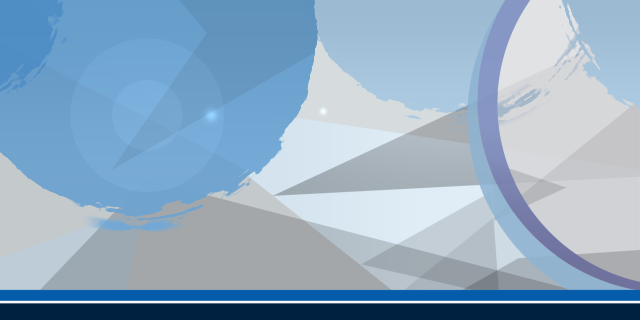
This background is drawn by a Shadertoy shader. Its source:

```glsl
// Layered grey facets, brushed blue discs and a violet ring above a navy footer.

float hash(vec2 p) {
    vec3 q = fract(p.xyx * vec3(0.1031, 0.103, 0.0973));
    q += dot(q, q.yzx + 33.33);
    return fract((q.x + q.y) * q.z);
}

float noise(vec2 p) {
    vec2 cell = floor(p), f = fract(p);
    f = f * f * (3.0 - 2.0 * f);
    return mix(mix(hash(cell), hash(cell + vec2(1, 0)), f.x),
               mix(hash(cell + vec2(0, 1)), hash(cell + vec2(1, 1)), f.x), f.y);
}

// Antialiased coverage of a signed distance that is positive inside
float fill(float d) {
    float soft = 0.75 / iResolution.y;
    return smoothstep(-soft, soft, d);
}

// Signed distance to a line, positive on the left of a -> b
float side(vec2 p, vec2 a, vec2 b) {
    vec2 e = normalize(b - a), q = p - a;
    return e.x * q.y - e.y * q.x;
}

float triangle(vec2 p, vec2 a, vec2 b, vec2 c) {
    float turn = sign(side(c, a, b));
    return fill(min(turn * side(p, a, b), min(turn * side(p, b, c), turn * side(p, c, a))));
}

float disc(vec2 p, vec2 c, float r) {
    return fill(r - length(p - c));
}

// Dry brush streaks that follow the rim; angle is zero at the bottom
float bristles(float angle, float d, float seed) {
    float fine = noise(vec2(angle * 9.0 + seed, d * 110.0 + angle * 2.0 + 50.0));
    float broad = noise(vec2(angle * 5.0 - seed, d * 45.0 + 80.0));
    float grain = noise(vec2(angle * 50.0, d * 130.0 + seed + 90.0));
    return 0.45 * fine + 0.4 * broad + 0.15 * grain;
}

// Disc with a ragged rim, roughest around one angle
float brushDisc(vec2 p, vec2 c, float r, float roughAngle, float seed) {
    vec2 q = p - c;
    float angle = atan(q.x, -q.y), d = length(q) - r;
    float spread = mix(0.03, 0.15, exp(-3.5 * pow(angle - roughAngle, 2.0)));
    float density = 0.5 - d / spread;
    return smoothstep(-0.06, 0.06, density - bristles(angle, d, seed));
}

// Loose strokes left along an arc
float brushArc(vec2 p, vec2 c, float r, float width, float seed) {
    vec2 q = p - c;
    float d = length(q) - r;
    float band = 1.0 - smoothstep(0.2, 1.0, abs(d) / width);
    return band * smoothstep(0.42, 0.56, bristles(atan(q.x, -q.y), d, seed));
}

vec3 shade(vec3 col, float mask, float amount) {
    return col * mix(1.0, amount, mask);
}

float glow(vec2 p, vec2 c, float size) {
    return exp(-dot(p - c, p - c) / (size * size));
}

void mainImage(out vec4 fragColor, in vec2 fragCoord) {
    vec2 p = fragCoord / iResolution.xy * vec2(2.0, 1.0);
    vec3 azure = mix(vec3(0.45, 0.66, 0.84), vec3(0.39, 0.61, 0.79), smoothstep(0.4, 1.0, p.y));
    vec3 paleBlue = mix(vec3(0.67, 0.79, 0.88), vec3(0.61, 0.73, 0.82), smoothstep(0.65, 1.0, p.y));
    vec3 violet = mix(vec3(0.42, 0.43, 0.61), vec3(0.52, 0.58, 0.77), smoothstep(0.2, 0.65, p.y));
    float ringOuter = disc(p, vec2(2.096, 0.688), 0.604);
    float ringInner = disc(p, vec2(2.122, 0.674), 0.568);

    // Pale ground and broad facets
    vec3 col = mix(vec3(0.83, 0.89, 0.93), vec3(0.88, 0.93, 0.97), smoothstep(0.8, 1.4, p.x));
    col = mix(col, vec3(0.84, 0.86, 0.87), fill(side(p, vec2(0.781, 0.654), vec2(1.458, 0.552))));
    col = mix(col, vec3(0.77, 0.79, 0.80), fill(side(p, vec2(1.224, 0.094), vec2(0.755, 0.466))));
    col = mix(col, vec3(0.74, 0.80, 0.84), triangle(p, vec2(0.456, 0.36), vec2(-0.6, -0.026), vec2(0.3, -0.3)));
    col = shade(col, triangle(p, vec2(0.456, 0.44), vec2(0.125, 0.094), vec2(1.79, 0.094)), 0.83);

    // Middle brushed disc stops at the ring
    vec2 middle = vec2(1.393, 1.104);
    col = mix(col, paleBlue, brushDisc(p, middle, 0.46, 0.1, 7.0) * (1.0 - ringInner));

    // Ring interior, then the facets crossing it
    col = mix(col, vec3(0.89, 0.89, 0.90), ringInner * 0.85);
    col = shade(col, triangle(p, vec2(1.128, 0.174), vec2(1.536, 0.401), vec2(1.56, 0.075)), 0.87);
    col = shade(col, triangle(p, vec2(1.263, 0.094), vec2(2.0, 0.69), vec2(2.0, 0.094)), 0.92);
    float wedge = triangle(p, vec2(0.852, 0.388), vec2(2.0, 0.922), vec2(2.0, 0.448));
    float wedgeTone = mix(0.74, 0.79, smoothstep(0.4, 0.6, p.y));
    col = shade(col, wedge, mix(wedgeTone, 0.95, ringInner));
    col = shade(col, triangle(p, vec2(1.536, 0.492), vec2(1.77, 0.414), vec2(1.544, 0.31)), 0.87);
    float corner = min(side(p, vec2(1.62, 0.193), vec2(1.445, 0.094)), side(p, vec2(2.0, 0.219), vec2(1.62, 0.193)));
    col = shade(col, fill(corner), 0.82);
    float strokes = brushArc(p, middle, 0.485, 0.05, 3.0) * smoothstep(1.36, 1.5, p.x);
    col = mix(col, vec3(0.58, 0.68, 0.77), strokes * 0.75);

    // Right brushed disc and the double ring
    col = mix(col, paleBlue, brushDisc(p, vec2(2.214, 1.078), 0.46, -0.9, 13.0));
    float halo = disc(p, vec2(2.083, 0.635), 0.622) * (1.0 - ringOuter) * (1.0 - ringInner);
    col = mix(col, vec3(0.55, 0.70, 0.82), halo * 0.85);
    col = mix(col, violet, ringOuter * (1.0 - ringInner) * 0.94);

    // Large blue disc with inner facets
    vec2 centre = vec2(0.424, 0.896);
    float notch = max(side(p, vec2(0.646, 0.896), vec2(0.56, 1.0)) * -1.0, side(p, vec2(0.646, 0.896), vec2(0.349, 0.469)));
    float arrow = fill(min(notch, side(p, vec2(0.349, 0.469), vec2(0.99, 0.839))));
    vec3 blue = shade(azure, arrow, 0.93);
    blue = shade(blue, fill(side(p, vec2(0.70, 0.505), vec2(0.0, 0.87))), 0.97);
    blue = mix(blue, vec3(0.28, 0.54, 0.77), 0.85 * brushDisc(p, vec2(-0.195, 1.065), 0.4, 1.0, 21.0));
    blue += 0.025 * (disc(p, vec2(0.46, 0.64), 0.11) + disc(p, vec2(0.46, 0.64), 0.24));
    col = mix(col, blue, brushDisc(p, centre, 0.565, 0.35, 2.0) * 0.97);
    float loose = brushArc(p, centre, 0.605, 0.025, 5.0) * smoothstep(0.25, 0.35, p.x) * smoothstep(0.6, 0.5, p.x);
    col = mix(col, azure, loose);
    col += vec3(0.12, 0.16, 0.16) * (glow(p, vec2(0.66, 0.64), 0.018) + glow(p, vec2(1.01, 0.652), 0.01));

    // Footer bands
    col = mix(col, vec3(0.02, 0.36, 0.67), fill(0.094 - p.y));
    col = mix(col, vec3(0.97, 0.98, 1.0), fill(0.060 - p.y));
    col = mix(col, vec3(0.0, 0.13, 0.25), fill(0.052 - p.y));
    fragColor = vec4(clamp(col, 0.0, 1.0), 1.0);
}
```
